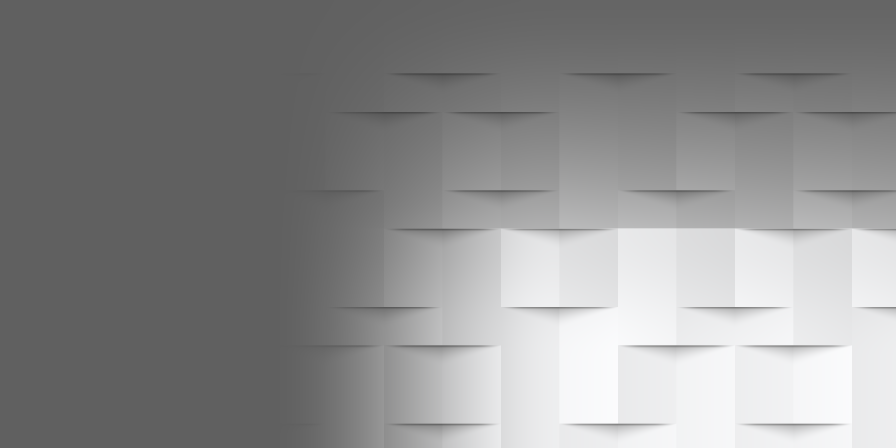
Reproduce this background procedurally as a Shadertoy shader.

```glsl
const float COLUMN_WIDTH = 0.1306;
const float FIRST_COLUMN = 0.857;
const float ROW_PITCH = 0.2606;
const float FOLD_LEVEL = 0.510;
const float BASE_GREY = 0.376;
const vec3 COOL_TINT = vec3(0.997, 0.999, 1.004);

float hash(vec2 p) {
    vec3 q = fract(p.xyx * vec3(0.1031, 0.1030, 0.0973));
    q += dot(q, q.yzx + 33.33);
    return fract((q.x + q.y) * q.z);
}

// Does a crease have its middle on this column edge?
bool isCentre(float edge, float shift, bool paired) {
    if (!paired) return mod(edge - shift - 1.0, 3.0) < 0.5;
    float k = mod(edge - shift, 6.0);
    return k < 0.5 || abs(k - 2.0) < 0.5;
}

// -1 for the left half of a crease, 1 for the right half, 0 for none
float creaseSide(float column, float shift, bool paired) {
    if (isCentre(column, shift, paired)) return 1.0;
    return isCentre(column + 1.0, shift, paired) ? -1.0 : 0.0;
}

// Soft wedge below a crease, with a thin dark line on top
float creaseShadow(float below, float reach) {
    float wedge = clamp(1.0 - below / (0.048 * reach + 0.001), 0.0, 1.0);
    float line = 1.0 - smoothstep(0.001, 0.006, below);
    return 0.28 * wedge * wedge * sqrt(reach)
         + 0.20 * line * smoothstep(0.0, 0.4, reach);
}

// Light from the dark top; the fold is soft on the left, crisp on the right
float verticalLight(float down, float crispness) {
    float upper = mix(0.395, 0.71, pow(clamp(down / FOLD_LEVEL, 0.0, 1.0), 1.5));
    float lower = mix(0.885, 0.95, smoothstep(FOLD_LEVEL, 0.8, down));
    float softRise = smoothstep(FOLD_LEVEL - 0.08, FOLD_LEVEL + 0.22, down);
    float rise = mix(softRise, step(FOLD_LEVEL, down), crispness);
    return mix(upper, lower, rise);
}

// Relief factor of the folded panels
float panelRelief(float gridX, float down) {
    float column = floor(gridX);
    float across = gridX - column;
    float nearest = 10.0;
    float nearestSide = 0.0;
    float nearestRow = -9.0;
    float shadow = 0.0;

    for (int i = 0; i < 8; i++) {
        bool paired = (i & 1) == 1;
        float row = floor(float(i) * 0.5);
        float level = (paired ? 0.250 : 0.164) + row * ROW_PITCH;
        float shift = mod(row + 1.0, 3.0) - 1.0;
        float side = creaseSide(column, shift, paired);
        float below = down - level;
        if (side == 0.0 || below < 0.0) continue;

        float reach = side > 0.0 ? 1.0 - across : across;
        shadow = max(shadow, creaseShadow(below, reach));
        if (below < nearest) {
            nearest = below;
            nearestSide = side;
            nearestRow = float(i);
        }
    }

    // Upper panels darken to the right, lower ones to the left
    float flip = down - nearest > 0.6 ? 1.0 : -1.0;
    float tone = 0.018 * nearestSide * flip;
    tone += 0.025 * (hash(vec2(column + 20.0, nearestRow + 20.0)) - 0.5);
    tone += 0.020 * (across - 0.5) * flip;
    float depth = smoothstep(0.0, 0.5, down);
    return (1.0 + tone * depth) * (1.0 - shadow * mix(0.75, 1.0, depth));
}

float shade(vec2 p) {
    float down = 1.0 - p.y;
    float fade = smoothstep(0.60, 1.25, p.x);
    float reliefFade = smoothstep(0.60, 0.95, p.x);
    float crispness = smoothstep(0.75, 1.25, p.x);
    float light = mix(BASE_GREY, verticalLight(down, crispness), fade);
    float relief = panelRelief((p.x - FIRST_COLUMN) / COLUMN_WIDTH, down);
    return light * mix(1.0, relief, reliefFade);
}

void mainImage(out vec4 fragColor, in vec2 fragCoord) {
    // Average nine samples per pixel for smooth edges
    float total = 0.0;
    for (int y = -1; y <= 1; y++) {
        for (int x = -1; x <= 1; x++) {
            vec2 offset = vec2(x, y) / 3.0;
            total += shade((fragCoord + offset) / iResolution.y);
        }
    }
    float grey = total / 9.0;
    vec3 color = grey * mix(vec3(1.0), COOL_TINT, smoothstep(0.5, 0.9, grey));
    fragColor = vec4(clamp(color, 0.0, 1.0), 1.0);
}
```
